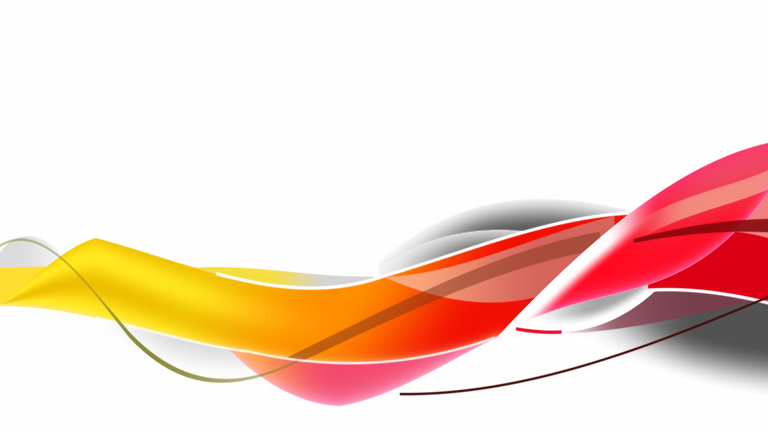
A Shadertoy shader for this background:

```glsl
float x, y, pixelSize;
vec3 col;

// Cubic through four evenly spaced heights between a and b
float wave(float a, float b, float h0, float h1, float h2, float h3) {
    float t = 3.0 * clamp((x - a) / (b - a), 0.0, 1.0);
    float u = t - 1.0, v = t - 2.0, w = t - 3.0;
    return (t * u * v * h3 - u * v * w * h0) / 6.0 + t * w * (v * h1 - u * h2) / 2.0;
}

float inside(float d) { return smoothstep(-pixelSize, pixelSize, d); }
float band(float lo, float hi) { return inside(min(y - lo, hi - y)); }
float after(float a) { return inside(x - a); }
float span(float a, float b) { return inside(min(x - a, b - x)); }
float stroke(float h, float halfWidth) { return inside(halfWidth - abs(y - h)); }
float ramp(float a, float b) { return smoothstep(a, b, x); }
void paint(vec3 color, float mask) { col = mix(col, color, mask); }

void mainImage(out vec4 fragColor, in vec2 fragCoord) {
    vec2 p = fragCoord / iResolution.xy * vec2(16, 9);
    x = p.x;
    y = p.y;
    pixelSize = 9.0 / iResolution.y;
    vec3 white = vec3(0.995);
    col = white;

    // Shared ribbon edges
    float mainTop = x < 2.0 ? wave(0.0, 2.0, 2.65, 3.19, 3.71, 4.04)
        : x < 8.0 ? wave(2.0, 8.0, 4.04, 3.44, 3.02, 3.25)
        : wave(8.0, 13.1, 3.25, 3.79, 4.29, 4.56);
    float mainLow = x < 5.2 ? wave(0.0, 5.2, 2.63, 2.44, 2.02, 1.67)
        : wave(5.2, 10.4, 1.67, 1.44, 1.54, 2.0);
    float sweepTop = wave(10.2, 16.0, 1.81, 3.73, 5.2, 6.02);
    float sweepLow = wave(10.7, 16.0, 2.17, 2.79, 3.38, 4.98);
    float lensLow = wave(10.63, 13.65, 2.17, 2.08, 2.29, 2.94);
    float wineLow = wave(13.3, 16.0, 2.94, 2.96, 2.87, 2.69);
    float mainFloor = x > 10.2 ? max(mainLow, sweepTop) : mainLow;

    // Grey hump with a brighter inner crest
    float humpTop = wave(7.9, 13.3, 3.54, 4.6, 4.85, 4.56);
    float crest = wave(7.9, 12.5, 3.48, 4.1, 4.17, 3.79);
    float depth = y > crest ? humpTop - y : crest - y + 0.12;
    float shade = smoothstep(-0.1, 0.65, depth) * ramp(7.6, 10.2);
    paint(vec3(mix(0.96, 0.36, shade)), band(mainTop, humpTop) * span(7.9, 13.2));
    paint(vec3(0.88), 0.7 * stroke(crest, 0.015) * span(8.0, 11.6));

    // Grey shadow at lower right with a wine glaze
    float shadowTop = x < 13.65 ? lensLow : wineLow;
    float shadowLow = wave(11.67, 16.0, 2.06, 1.42, 0.96, 0.67);
    shade = smoothstep(0.0, 1.1, y - shadowLow) * ramp(11.5, 14.6);
    paint(vec3(mix(1.0, 0.32, shade)), band(shadowLow, shadowTop) * after(11.67));
    float glazeLow = wave(11.5, 16.0, 2.04, 2.17, 2.45, 2.8);
    paint(vec3(0.52, 0.22, 0.29), 0.75 * band(glazeLow, shadowTop) * ramp(11.5, 13.0));

    // Pale veils and yellow sheets at left
    float veilLow = wave(1.6, 5.6, 2.33, 1.5, 1.12, 1.12);
    paint(vec3(0.84), band(veilLow, mainLow) * ramp(1.6, 4.0) * span(1.6, 5.6)
        * smoothstep(0.0, 0.9, y - veilLow));
    float leftHump = wave(0.0, 1.7, 3.75, 4.08, 3.85, 3.3);
    paint(vec3(0.83), 0.8 * band(3.3, leftHump) * ramp(1.7, 0.3));
    float sliver = wave(4.0, 8.0, 3.42, 3.4, 3.28, 3.25);
    paint(mix(vec3(0.97, 0.87, 0.25), vec3(0.83), ramp(5.5, 6.9)), band(mainTop, sliver) * span(4.0, 7.8));
    float sheetTop = wave(0.0, 4.5, 3.42, 3.44, 3.3, 2.9);
    paint(vec3(1, 0.87, 0.2), band(mainLow, sheetTop) * (1.0 - after(4.5)));

    // Pink fold below the main ribbon
    float foldLow = x < 7.08 ? wave(4.17, 7.08, 2.37, 1.38, 0.77, 0.54)
        : wave(7.08, 10.4, 0.54, 0.88, 1.42, 2.0);
    vec3 fold = mix(vec3(1, 0.68, 0.2), vec3(0.95, 0.28, 0.42), ramp(4.8, 7.0));
    fold = mix(fold, vec3(1, 0.72, 0.86), 0.8 * exp(-5.0 * abs(y - foldLow)));
    paint(fold, band(foldLow, mainLow) * span(4.17, 10.4));

    // Main ribbon from yellow through orange to red
    float across = clamp((y - mainLow) / max(mainTop - mainLow, 0.1), 0.0, 1.0);
    vec3 ribbon = mix(vec3(0.97, 0.83, 0.06), vec3(1, 0.56, 0), smoothstep(3.4, 6.6, x - 0.6 * across));
    ribbon = mix(ribbon, vec3(0.95, 0.06, 0.01), smoothstep(6.0, 9.6, x - 1.4 * across));
    ribbon += sin(across * 9.0 + x * 0.5) * vec3(0.04, 0.08, 0.06) * ramp(8.0, 2.0);
    ribbon = mix(ribbon, vec3(1, 0.95, 0.75), 0.6 * exp(-14.0 * abs(y - mainLow)));
    paint(ribbon, band(mainFloor, mainTop) * (1.0 - after(13.1)));

    // Salmon lens, brown streak and white rims
    float salmonTop = wave(8.0, 12.8, 3.23, 3.5, 4.02, 4.5);
    float salmonLow = wave(8.0, 11.6, 3.23, 2.82, 2.7, 2.95);
    vec3 salmon = mix(vec3(0.98, 0.68, 0.53), vec3(0.82, 0.43, 0.4), ramp(8.4, 11.5));
    paint(salmon, 0.9 * band(max(salmonLow, mainFloor), salmonTop) * span(8.0, 12.8));
    float streak = wave(6.0, 12.6, 1.45, 2.5, 3.42, 4.0);
    paint(vec3(0.5, 0.2, 0.1), 0.5 * stroke(streak, 0.04 + 0.012 * x) * inside(y - mainFloor) * span(6.0, 12.5));
    paint(white, stroke(mainTop, 0.035) * span(4.5, 13.1));
    paint(white, 0.8 * stroke(mainLow, 0.025) * span(2.0, 10.3));

    // White lens and deep red sheet under the sweep
    shade = 0.35 * smoothstep(0.1, 0.4, y - lensLow) * ramp(11.0, 12.5);
    paint(vec3(1.0 - shade), band(lensLow, sweepLow) * span(10.7, 13.65));
    paint(vec3(0.9, 0.05, 0.15), stroke(lensLow, 0.035) * span(10.75, 11.7));
    float sheetEdge = wave(14.5, 16.0, 4.2, 4.2, 4.15, 4.04);
    vec3 wine = mix(vec3(0.86, 0, 0.08), vec3(0.95, 0.5, 0.5), inside(y - sheetEdge));
    paint(wine, band(wineLow, sweepLow) * after(13.5));
    paint(white, stroke(wineLow, 0.035) * after(13.5));

    // Red sweep rising to the right with white and pink rims
    float rim = sweepTop - y;
    vec3 sweep = mix(vec3(1, 0.02, 0.1), vec3(0.93, 0.3, 0.38), ramp(12.5, 15.2) * smoothstep(1.8, 0.2, rim));
    float paleTop = wave(13.0, 16.0, 4.2, 4.75, 5.1, 5.45);
    sweep = mix(sweep, vec3(0.95, 0.62, 0.54), 0.85 * band(paleTop - 0.4, paleTop) * ramp(13.0, 14.4));
    sweep = mix(sweep, vec3(1, 0.45, 0.75), 0.75 * exp(-7.0 * abs(y - sweepLow)));
    sweep = mix(sweep, vec3(1, 0.2, 0.45), 0.8 * exp(-4.0 * abs(rim)));
    sweep = mix(sweep, white, smoothstep(0.65, 0.25, rim) * ramp(13.8, 12.6));
    paint(sweep, band(sweepLow, sweepTop) * after(10.3));
    float darkStreak = wave(13.2, 16.0, 3.98, 4.16, 4.27, 4.3);
    paint(vec3(0.5, 0.02, 0.03), 0.85 * stroke(darkStreak, 0.035 * (x - 12.0)) * after(13.2));

    // Fine curved threads
    float olive = x < 2.7 ? wave(0.0, 2.7, 3.88, 3.88, 3.1, 2.02) : wave(2.7, 6.25, 2.02, 1.2, 1.1, 1.5);
    float weight = ramp(1.8, 2.8) * ramp(6.0, 3.0);
    paint(vec3(0.5, 0.49, 0.16), (0.5 + 0.4 * weight) * stroke(olive, 0.025 + 0.035 * weight) * (1.0 - after(6.2)));
    paint(vec3(0.27, 0.04, 0.05), stroke(wave(8.33, 16.0, 0.79, 1.06, 1.8, 2.81), 0.025) * after(8.33));

    fragColor = vec4(clamp(col, 0.0, 1.0), 1);
}
```
